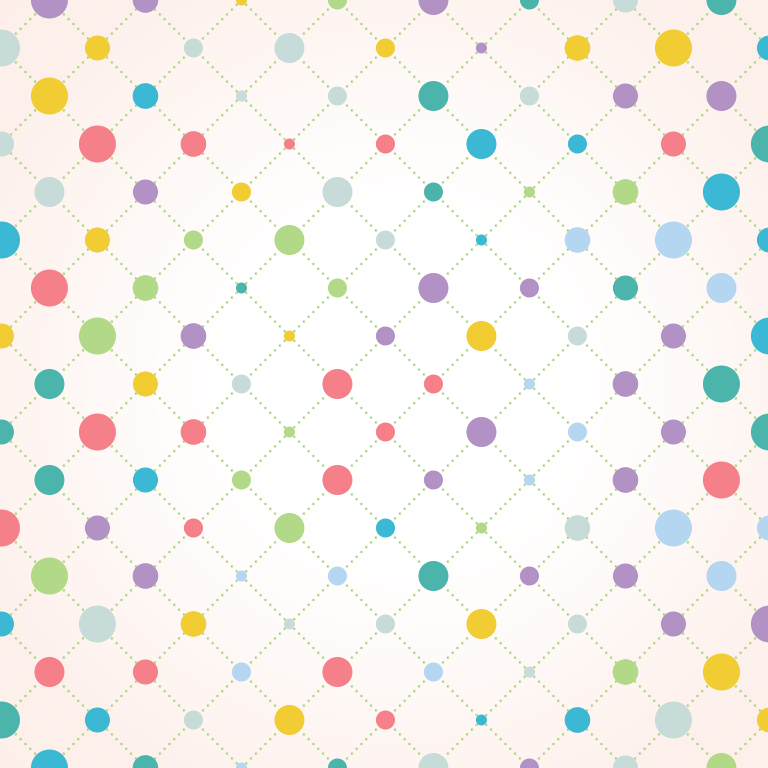
This pattern is drawn by a Shadertoy shader. Its source:

```glsl
// Pastel polka dots of varied size on a diagonal lattice of dotted green lines.

const vec3 palette[8] = vec3[8](
    vec3(0.95, 0.80, 0.20), vec3(0.78, 0.86, 0.85),
    vec3(0.23, 0.72, 0.83), vec3(0.71, 0.84, 0.94),
    vec3(0.70, 0.57, 0.77), vec3(0.30, 0.71, 0.67),
    vec3(0.70, 0.85, 0.53), vec3(0.96, 0.50, 0.54));

// Dot radii across a row, in 48ths of a lattice step, for the two kinds of row
const float rowA[9] = float[9](18.5, 12.5, 9.5, 15., 9.5, 5.5, 12.8, 18.5, 12.5);
const float rowB[9] = float[9](12.5, 18.5, 12.8, 5.5, 9.5, 15., 9.5, 12.5, 18.5);

float hash(vec2 p)
{
    vec3 q = fract(p.xyx * vec3(0.1031, 0.1030, 0.0973));
    q += dot(q, q.yzx + 33.33);
    return fract((q.x + q.y) * q.z);
}

float dotRadius(ivec2 node)
{
    // The order of the row kinds flips below the middle
    bool upper = node.y > 0 && node.y < 9;
    bool kindA = ((node.y & 3) < 2) == upper;
    bool odd = (node.x & 1) == 1;
    int k = clamp((node.x + (odd && !kindA ? 1 : 0)) / 2, 0, 8);
    if (odd && (k == 0 || k == 8)) return 15.0 / 48.0;
    return (kindA ? rowA[k] : rowB[k]) / 48.0;
}

// Distance along one axis to the nearest of ten beads per lattice side
float beadOffset(float t)
{
    return (fract(t * 10.0 + 0.5) - 0.5) / 10.0;
}

float coverage(float d, float pixel)
{
    return 1.0 - smoothstep(-0.6 * pixel, 0.6 * pixel, d);
}

void mainImage(out vec4 fragColor, in vec2 fragCoord)
{
    vec2 uv = fragCoord / iResolution.y;
    float pixel = 16.0 / iResolution.y;

    // Sixteen steps each way, rows counted from the top
    vec2 p = vec2(uv.x, 1.0 - uv.y) * 16.0 - vec2(0.03, 0.0);

    // Diagonal coordinates put the lattice nodes on integers
    vec2 q = 0.5 * vec2(p.x + p.y, p.x - p.y) + 0.5;
    vec2 n = round(q);
    vec2 f = q - n;
    vec2 node = vec2(n.x + n.y - 1.0, n.x - n.y);

    // White centre fading to blush at the edges
    float fade = smoothstep(0.15, 0.72, length(uv - vec2(0.52, 0.5)));
    vec3 color = mix(vec3(1.0), vec3(0.992, 0.935, 0.915), fade);

    // Beaded lines along both diagonals
    float bead = sqrt(2.0) * min(length(vec2(f.x, beadOffset(f.y))),
                                 length(vec2(beadOffset(f.x), f.y)));
    color = mix(color, vec3(0.70, 0.85, 0.55), coverage(bead - 0.027, pixel));

    // Solid dot on the nearest node
    float disc = length(p - node) - dotRadius(ivec2(node));
    vec3 dotColor = palette[int(hash(node + 7.0) * 8.0) & 7];
    color = mix(color, dotColor, coverage(disc, pixel));

    fragColor = vec4(color, 1.0);
}
```
